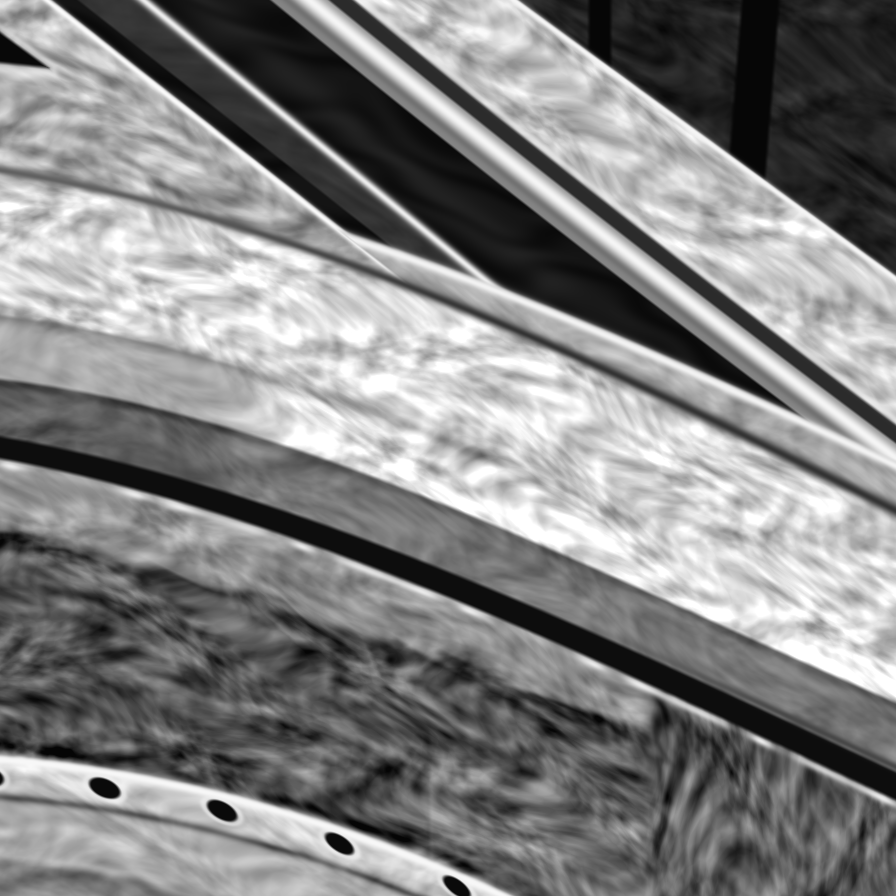
Reproduce this texture map procedurally as a three.js fragment shader.

```glsl
// Weathered grey stone arches with dark grooves, diagonal mouldings and a pierced strip.
varying vec2 vUv;

vec2 hash2(vec2 p) {
  p = vec2(dot(p, vec2(127.1, 311.7)), dot(p, vec2(269.5, 183.3)));
  return fract(sin(p) * 43758.5);
}

// Distance to the nearest scattered point.
float cellular(vec2 p) {
  vec2 cell = floor(p), f = fract(p);
  float nearest = 1.0;
  for (int j = -1; j <= 1; j++) {
    for (int i = -1; i <= 1; i++) {
      vec2 o = vec2(float(i), float(j));
      vec2 r = o + hash2(cell + o) - f;
      nearest = min(nearest, dot(r, r));
    }
  }
  return sqrt(nearest);
}

float stoneHeight(vec2 p) {
  p += 0.012 * sin(p.yx * vec2(43.0, 31.0) + 2.0 * sin(p * 19.0));
  return cellular(p * 17.0) + 0.55 * cellular(p * 37.0 + 5.0) + 0.3 * cellular(p * 75.0 + 9.0);
}

// Light from the upper left catches the bumps.
float relief(vec2 p) {
  return stoneHeight(p + vec2(0.004, 0.006)) - stoneHeight(p - vec2(0.004, 0.006));
}

float cubic(float x, vec4 k) {
  return k.x + x * (k.y + x * (k.z + x * k.w));
}

float past(float d) {
  return smoothstep(-0.003, 0.003, d);
}

float band(float d, float a, float b) {
  return past(d - a) * past(b - d);
}

float ridge(float d, float width) {
  return exp(-d * d / (width * width));
}

void main() {
  float x = vUv.x, depth = 1.0 - vUv.y;

  // Arch curves: positive below each one.
  float cornice = depth - cubic(x, vec4(0.190, 0.159, 0.318, -0.097));
  float ledge = depth - cubic(x, vec4(0.423, 0.1185, 0.4165, -0.174));
  float groove = depth - cubic(x, vec4(0.499, 0.18, 0.305, -0.107));
  float wall = depth - cubic(x, vec4(0.592, 0.24, 0.10, 0.0));
  float strip = depth - cubic(x, vec4(0.844, 0.08, 0.34, 0.0));

  // Diagonal edges: positive to the right of each one.
  float leftEdge = x - 1.27 * depth - 0.052;
  float fillet = x - 1.22 * depth - 0.160;
  float moulding = x - 1.22 * depth - 0.12 * depth * depth;
  float rightEdge = x - 1.37 * depth - 0.573;

  // Surface grain, stretched along the arches.
  vec2 along = vec2(x * 0.75, groove * 1.25);
  float bumps = relief(along);
  float patches = sin(x * 23.0 + 3.0 * sin(groove * 29.0)) * sin(groove * 47.0 + 2.0 * sin(x * 17.0));
  float streaks = sin(groove * 150.0 + 3.0 * sin(x * 21.0) + 2.0 * patches);

  // Upper left stone and its notch.
  float tone = 0.69 + 0.34 * bumps + 0.06 * patches + 0.06 * streaks;
  tone -= 0.13 * ridge(cornice + 0.03, 0.014);
  float notch = max(abs(depth - 0.053 - 0.42 * x) - 0.017 * (1.0 - x / 0.054), x - 0.054);
  tone = mix(tone, 0.95, ridge(notch - 0.006, 0.005) * 0.5);
  tone = mix(tone, 0.03, past(-notch));

  // Recessed dark strips between the diagonals.
  float recess = 0.06 + 0.05 * ridge(moulding - 0.22, 0.03) + 0.02 * streaks;
  recess = mix(recess, 0.20 + 0.05 * bumps, band(leftEdge, 0.035, 0.2) * past(-fillet));
  tone = mix(tone, recess, past(leftEdge - 0.005));
  tone = mix(tone, 0.98, ridge(leftEdge, 0.006));
  tone = mix(tone, 0.93, ridge(fillet, 0.008));

  // Rounded moulding, its groove and the pale slab.
  float roll = 0.52 + 0.44 * ridge(moulding - 0.345, 0.016) - 0.12 * ridge(moulding - 0.322, 0.008);
  tone = mix(tone, roll, past(moulding - 0.302));
  float slab = 0.77 + 0.36 * bumps + 0.07 * patches;
  tone = mix(tone, slab, past(moulding - 0.397));
  tone = mix(tone, 0.17, band(moulding, 0.367, 0.394));
  tone = mix(tone, 0.92, 0.7 * ridge(moulding - 0.402, 0.006));

  // Shadowed wall with two vertical joints.
  float shade = 0.13 + 0.12 * bumps + 0.025 * patches;
  shade = mix(shade, 0.025, band(x + 0.08 * depth, 0.828, 0.870));
  shade = mix(shade, 0.025, band(x, 0.657, 0.682));
  tone = mix(tone, shade, past(rightEdge - 0.004));
  tone = mix(tone, 0.96, ridge(rightEdge, 0.006));

  // Cornice trim closing off the diagonals.
  float lip = cornice + 0.020 + 0.035 * x;
  float open = past(leftEdge);
  tone = mix(tone, 0.66 + 0.2 * bumps, past(lip) * open);
  tone = mix(tone, 0.95, ridge(lip - 0.005, 0.006) * open);

  // Broad pale arch with a faint stain line.
  float pale = 0.84 + 0.42 * bumps + 0.07 * patches;
  float stain = ledge + 0.071;
  pale = mix(pale, 0.67 + 0.14 * bumps, past(stain) * (1.0 - smoothstep(0.22, 0.34, x)));
  pale -= 0.17 * ridge(stain, 0.008) * (1.0 - smoothstep(0.6, 0.8, x));
  pale += 0.14 * ridge(ledge + 0.012, 0.012) * smoothstep(0.24, 0.36, x);
  tone = mix(tone, pale, past(cornice));
  tone = mix(tone, mix(0.38, 0.20, smoothstep(0.1, 0.6, x)), ridge(cornice, 0.005 + 0.003 * x));

  // Mid grey ledge above the deep groove.
  float grey = mix(0.37, 0.47, smoothstep(0.24, 0.27, x)) + 0.17 * bumps;
  grey -= 0.12 * ridge(ledge - 0.004, 0.006);
  tone = mix(tone, grey, past(ledge));

  // Lower wall: worn rim, dark face, then upright cracks on the right.
  float face = 0.33 + 0.40 * bumps + 0.06 * patches + 0.04 * streaks;
  face += 0.08 * band(x, 0.48, 0.73) * smoothstep(0.06, 0.12, wall);
  float rim = 0.56 + 0.28 * bumps + 0.05 * patches;
  float lower = mix(rim, face, smoothstep(-0.008, 0.008, wall + 0.006 * streaks));
  lower -= 0.12 * ridge(wall - 0.008, 0.012) * past(0.7 - x);
  float cracked = 0.36 + 0.42 * relief(vec2(x * 1.4, depth * 0.6)) + 0.05 * patches;
  lower = mix(lower, cracked, smoothstep(0.71, 0.74, x));
  lower -= 0.17 * ridge(x - 0.738 - 0.004 * streaks, 0.008) * past(depth - 0.77);
  tone = mix(tone, lower, past(groove));
  float glint = 0.6 + 0.4 * sin(x * 61.0 + 2.0 * sin(x * 37.0));
  tone = mix(tone, 0.92, ridge(groove - 0.019 - 0.002 * x, 0.005) * glint);
  tone = mix(tone, 0.05, band(groove, -0.012 - 0.004 * x, 0.013 + 0.003 * x));
  tone = mix(tone, 0.28, ridge(groove + 0.021, 0.005) * smoothstep(0.6, 0.9, x));

  // Pierced strip and the pale stone under it.
  float base = 0.68 + 0.16 * bumps + 0.05 * streaks;
  base -= 0.20 * smoothstep(0.110, 0.122, strip);
  base = mix(base, 0.80 + 0.24 * bumps, past(0.044 - strip));
  base -= 0.34 * ridge(strip - 0.045, 0.005);
  tone = mix(tone, base, past(strip));
  tone -= 0.18 * ridge(strip + 0.010, 0.007);
  tone = mix(tone, 0.97, ridge(strip - 0.004, 0.006));
  float holeX = mod(x - 0.052, 0.131) - 0.065;
  vec2 hole = vec2(holeX, strip - 0.023 + 0.012 * x - 0.15 * holeX);
  float opening = length(hole / vec2(0.018, 0.011)) - 1.0 + 0.3 * x;
  tone = mix(tone, 0.95, 0.6 * ridge(opening - 0.25, 0.2));
  tone = mix(tone, 0.04, smoothstep(0.15, -0.15, opening));

  gl_FragColor = vec4(vec3(clamp(tone, 0.02, 1.0)), 1.0);
}
```
